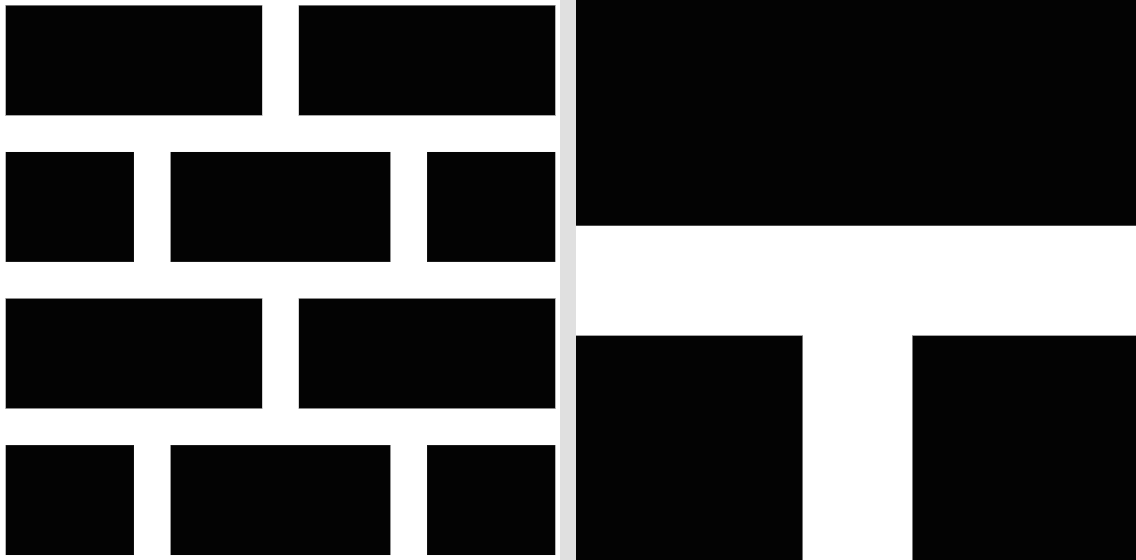
Left: the whole. Right: its middle third, enlarged.
Give the GLSL for this pattern, as a Shadertoy shader.

```glsl
// Four courses of black bricks in running bond, with wide white mortar.
// The wall is 15 joint widths square; each course is a slab distance
// cut by vertical joints, one at the centre or a mirrored pair.

const vec3 MORTAR = vec3(1.0);
const vec3 BRICK = vec3(0.01);

// Signed distance to the bricks, in joint widths from the wall centre.
float brickDistance(vec2 p) {
    // Courses repeat every four units: three of brick, one of mortar.
    float course = floor((p.y + 8.0) / 4.0);
    float bed = abs(mod(p.y, 4.0) - 2.0) - 1.5;

    // Even courses have joints either side of centre, odd ones a single joint.
    float jointOffset = mod(course, 2.0) < 0.5 ? 3.5 : 0.0;
    float joint = 0.5 - abs(abs(p.x) - jointOffset);

    float wallSide = abs(p.x) - 7.5;
    return max(max(bed, wallSide), joint);
}

void mainImage(out vec4 fragColor, in vec2 fragCoord) {
    float unitsPerCanvas = 15.284;
    vec2 uv = (fragCoord - 0.5 * iResolution.xy) / iResolution.y;
    vec2 p = (uv - vec2(0.0009, -0.0004)) * unitsPerCanvas;

    // Smooth the edges over one pixel.
    float pixel = unitsPerCanvas / iResolution.y;
    float coverage = clamp(0.5 - brickDistance(p) / pixel, 0.0, 1.0);
    fragColor = vec4(mix(MORTAR, BRICK, coverage), 1.0);
}
```
